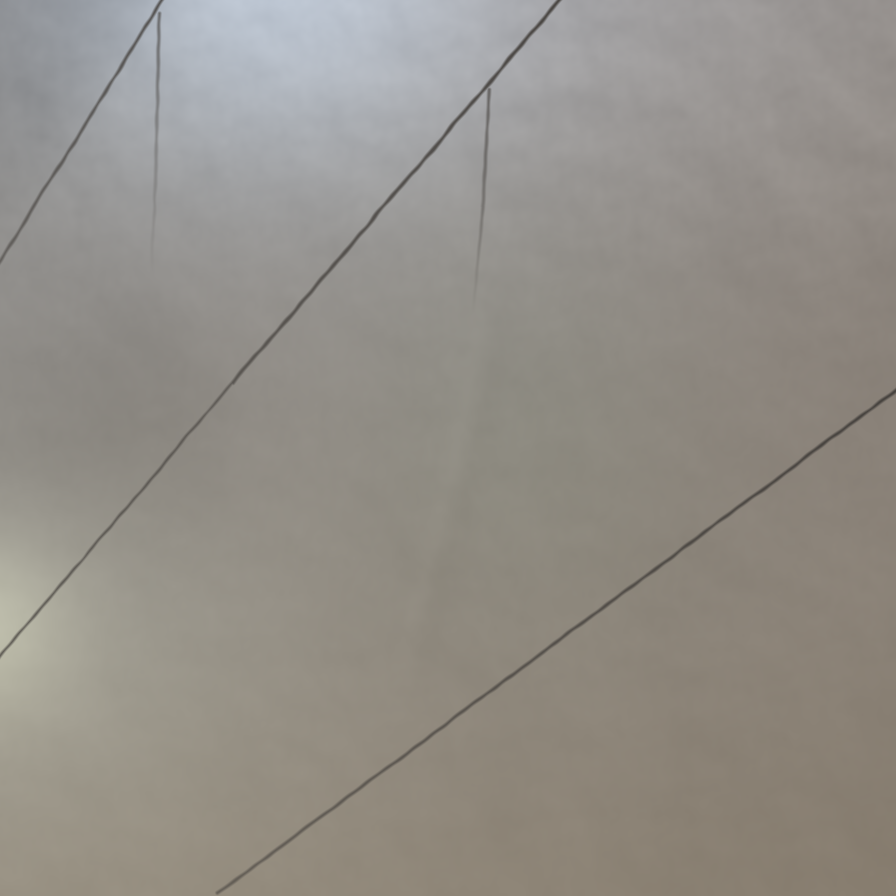
This texture is drawn by a WebGL 1 fragment shader. Its source:

```glsl
precision highp float;
// Softly lit plaster wall with diagonal cracks, a cool light above and a warm light at the left.
#define COOL_LIGHT vec3(0.150, 0.190, 0.235)
#define WARM_LIGHT vec3(0.130, 0.140, 0.110)
#define CRACK_COLOR vec3(0.27, 0.255, 0.24)
#define CRACK_WIDTH 0.0017
#define CRACK_WOBBLE 0.0016
#define RELIEF 0.055
#define MOTTLE 0.022
#define GRAIN 0.010

uniform vec2 u_resolution;

vec2 randomGradient(vec2 cell) {
  vec2 p = vec2(dot(cell, vec2(127.1, 311.7)), dot(cell, vec2(269.5, 183.3)));
  return 2.0 * fract(sin(p) * 43758.5) - 1.0;
}

float gradientNoise(vec2 p) {
  vec2 i = floor(p), f = fract(p);
  vec2 s = f * f * f * (f * (f * 6.0 - 15.0) + 10.0);
  float a = dot(randomGradient(i), f);
  float b = dot(randomGradient(i + vec2(1.0, 0.0)), f - vec2(1.0, 0.0));
  float c = dot(randomGradient(i + vec2(0.0, 1.0)), f - vec2(0.0, 1.0));
  float d = dot(randomGradient(i + 1.0), f - 1.0);
  return mix(mix(a, b, s.x), mix(c, d, s.x), s.y);
}

float fbm(vec2 p) {
  float sum = 0.0, amplitude = 0.5;
  for (int i = 0; i < 4; i++) {
    sum += amplitude * gradientNoise(p);
    p = mat2(1.6, 1.2, -1.2, 1.6) * p + 3.7;
    amplitude *= 0.5;
  }
  return sum;
}

float glow(vec2 p, vec2 center, vec2 radius) {
  vec2 d = (p - center) / radius;
  return exp(-dot(d, d));
}

// Coverage of a wobbly crack whose strength runs from strength.x at a to strength.y at b.
float crack(vec2 p, vec2 a, vec2 b, vec2 strength, float width) {
  vec2 ab = b - a;
  float len = length(ab);
  vec2 dir = ab / len;
  float along = dot(p - a, dir);
  float t = clamp(along / len, 0.0, 1.0);
  float side = dot(p - a, vec2(-dir.y, dir.x));
  side += CRACK_WOBBLE * (gradientNoise(vec2(along * 45.0, a.x * 31.0))
        + gradientNoise(vec2(along * 14.0, a.x * 17.0 + 5.0)));
  float d = length(vec2(side, along - t * len));
  float roughness = 1.0 + 0.5 * gradientNoise(vec2(along * 60.0, a.y * 23.0));
  float soft = 0.0012 + 0.6 / u_resolution.y;
  return mix(strength.x, strength.y, t)
       * (1.0 - smoothstep(-soft, soft, d - width * roughness));
}

void main() {
  vec2 uv = gl_FragCoord.xy / u_resolution;

  // Wall colour across the four corners
  vec3 low = mix(vec3(0.595, 0.565, 0.510), vec3(0.525, 0.485, 0.430), uv.x);
  vec3 high = mix(vec3(0.560, 0.560, 0.565), vec3(0.575, 0.555, 0.540), uv.x);
  vec3 color = mix(low, high, uv.y);

  // Light pools and shaded hollows
  color += COOL_LIGHT * glow(uv, vec2(0.30, 1.02), vec2(0.27, 0.22));
  color += vec3(0.050, 0.055, 0.065) * glow(uv, vec2(0.62, 1.02), vec2(0.36, 0.26));
  color += WARM_LIGHT * glow(uv, vec2(-0.03, 0.30), vec2(0.10, 0.10));
  color += vec3(0.040, 0.050, 0.045) * glow(uv, vec2(0.05, 0.27), vec2(0.28, 0.20));
  color -= 0.042 * glow(uv, vec2(0.11, 0.54), vec2(0.15, 0.13));
  color += vec3(-0.008, 0.004, -0.004) * glow(uv, vec2(0.58, 0.52), vec2(0.18, 0.22));
  color -= vec3(0.015, 0.018, 0.020) * glow(uv, vec2(0.98, 0.62), vec2(0.25, 0.20));

  // The panel beyond the upper left crack catches less light
  float beyond = dot(uv - vec2(0.184, 1.0), normalize(vec2(-0.293, 0.184)));
  color -= 0.045 * smoothstep(-0.025, 0.05, beyond) * smoothstep(0.65, 0.95, uv.y);

  // Trowel relief, strongest under the cool light
  vec2 relief = uv * vec2(12.0, 14.0);
  float slope = fbm(relief + vec2(0.12, 0.20)) - fbm(relief);
  color += RELIEF * slope * mix(0.55, 1.5, smoothstep(0.55, 0.95, uv.y));
  color += MOTTLE * fbm(uv * vec2(7.0, 4.0) + 9.0);
  color += GRAIN * gradientNoise(uv * vec2(95.0, 70.0)) * mix(0.4, 1.0, uv.y);

  // Soft ridge below the short central crack
  float ridge = uv.x - mix(0.44, 0.535, smoothstep(0.15, 0.68, uv.y));
  float ridgeFade = smoothstep(0.15, 0.35, uv.y) * (1.0 - smoothstep(0.60, 0.72, uv.y));
  color += 0.009 * ridgeFade * (exp(-pow(ridge / 0.012, 2.0))
         - exp(-pow((ridge - 0.025) / 0.018, 2.0)));

  // Three long diagonals and two short hanging cracks
  float cover = crack(uv, vec2(0.184, 1.005), vec2(-0.005, 0.700), vec2(0.85, 0.60), CRACK_WIDTH);
  cover = max(cover, crack(uv, vec2(0.629, 1.005), vec2(0.26, 0.573), vec2(0.95, 0.72), CRACK_WIDTH * 1.15));
  cover = max(cover, crack(uv, vec2(0.26, 0.573), vec2(-0.005, 0.262), vec2(0.65, 0.80), CRACK_WIDTH * 0.8));
  cover = max(cover, crack(uv, vec2(1.005, 0.568), vec2(0.243, 0.003), vec2(1.0, 0.60), CRACK_WIDTH));
  cover = max(cover, crack(uv, vec2(0.178, 0.985), vec2(0.170, 0.690), vec2(0.65, 0.0), CRACK_WIDTH));
  cover = max(cover, crack(uv, vec2(0.546, 0.900), vec2(0.539, 0.770), vec2(0.65, 0.42), CRACK_WIDTH));
  cover = max(cover, crack(uv, vec2(0.539, 0.770), vec2(0.528, 0.650), vec2(0.42, 0.0), CRACK_WIDTH));
  color = mix(color, CRACK_COLOR, cover);

  gl_FragColor = vec4(clamp(color, 0.0, 1.0), 1.0);
}
```
